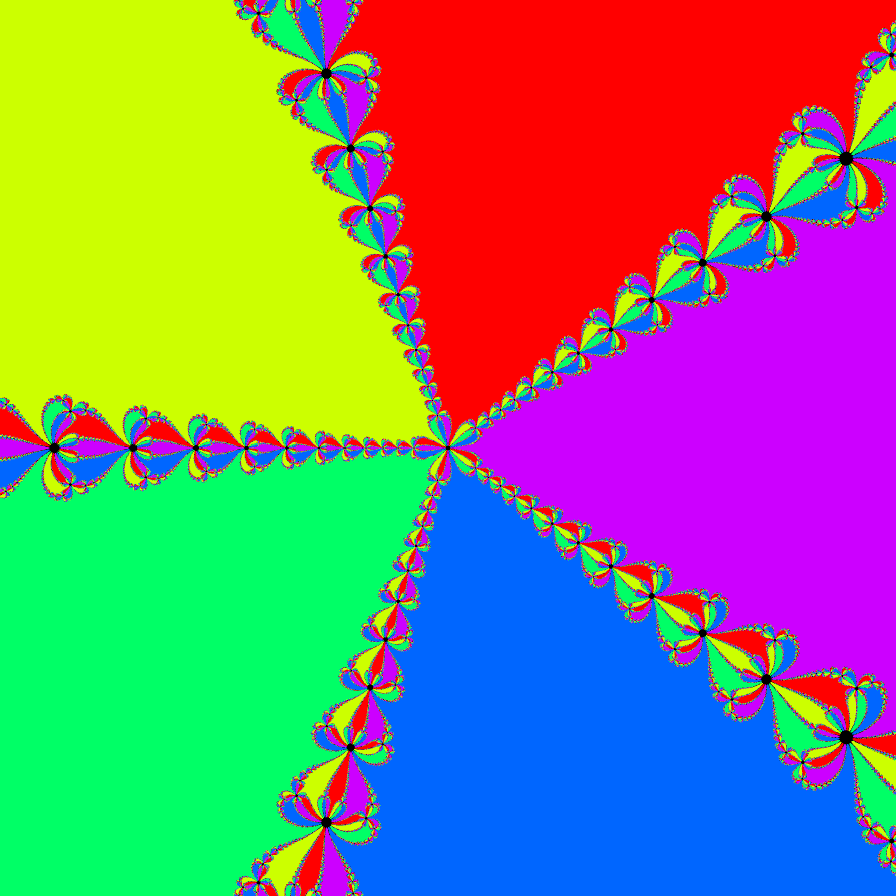
Write a WebGL 1 fragment shader that draws this background.

```glsl
precision highp float;
// Newton fractal of z^5 = 1 over the square from -10 to 10.
// Each point takes the hue of the root it converges to; points that
// run out of iterations stay black. Four samples smooth the edges.
uniform vec2 u_resolution;

const float TAU = 6.2831853;

vec2 complexSquare(vec2 z) {
    return vec2(z.x * z.x - z.y * z.y, 2.0 * z.x * z.y);
}

vec3 pureHue(float hue) {
    return clamp(abs(mod(hue * 6.0 + vec3(0.0, 4.0, 2.0), 6.0) - 3.0) - 1.0, 0.0, 1.0);
}

// Hue of the nearest fifth root of unity, with red on the root at 72 degrees
vec3 rootColor(vec2 z) {
    float rootIndex = floor(atan(z.y, z.x) / TAU * 5.0 + 0.5);
    return pureHue((rootIndex - 1.0) / 5.0);
}

vec3 newtonColor(vec2 z) {
    for (int i = 0; i < 50; i++) {
        // Newton step: z -> 4/5 z + 1/5 z^-4
        vec2 inverse = vec2(z.x, -z.y) / max(dot(z, z), 1e-12);
        vec2 next = 0.8 * z + 0.2 * complexSquare(complexSquare(inverse));
        if (distance(next, z) < 0.001) return rootColor(next);
        z = next;
    }
    return vec3(0.0);
}

void main() {
    float unitsPerPixel = 20.0 / min(u_resolution.x, u_resolution.y);
    vec3 color = vec3(0.0);

    // Average a 2 by 2 grid of samples inside the pixel
    for (int row = 0; row < 2; row++) {
        for (int column = 0; column < 2; column++) {
            vec2 offset = vec2(float(column), float(row)) * 0.5 - 0.25;
            vec2 point = gl_FragCoord.xy + offset - 0.5 * u_resolution;
            color += newtonColor(point * unitsPerPixel);
        }
    }

    gl_FragColor = vec4(color / 4.0, 1.0);
}
```
